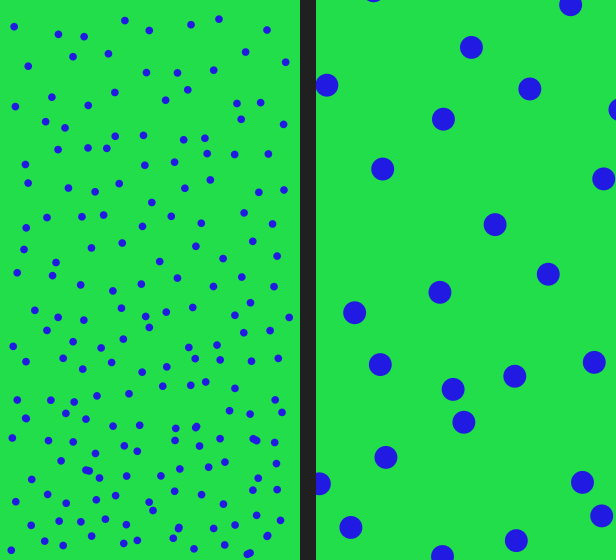
Left, the full canvas; right, a detail of the centre.
This pattern is drawn by a Shadertoy shader. Its source:

```glsl
// Scattered blue dots on flat green, packed more densely toward the bottom.

vec3 hash3(vec2 p) {
    vec3 q = fract(vec3(p.xyx) * vec3(0.1031, 0.1030, 0.0973) + 0.37);
    q += dot(q, q.yxz + 33.33);
    return fract((q.xxy + q.yzz) * q.zyx);
}

// Dots per unit length at a given depth (0 = top, 1 = bottom).
float density(float depth) { return 15.0 + 8.0 * depth; }

// Row coordinate is the integral of the density; rowDepth is its inverse.
float depthRow(float depth) { return depth * (15.0 + 4.0 * depth); }
float rowDepth(float row) { return (sqrt(225.0 + 16.0 * max(row, 0.0)) - 15.0) / 8.0; }

float segmentDistance(vec2 p, vec2 a, vec2 ab) {
    vec2 ap = p - a;
    return length(ap - ab * clamp(dot(ap, ab) / max(dot(ab, ab), 1e-6), 0.0, 1.0));
}

// Distance to the nearest dot; p has canvas height 1 and y pointing down.
float dotField(vec2 p, float width) {
    float margin = 0.018, span = width - 2.0 * margin;
    float baseRow = floor(depthRow(p.y)), nearest = 1.0;

    for (int dy = -1; dy <= 1; dy++) {
        float row = baseRow + float(dy);
        if (row < 0.0 || row > 18.0) continue;

        // Staggered columns, their count following the local density
        float columns = max(1.0, round(density(rowDepth(row + 0.5)) * span));
        float shift = 0.25 + 0.5 * mod(row, 2.0);
        float baseColumn = floor((p.x - margin) / span * columns - shift + 0.5);

        for (int dx = -1; dx <= 1; dx++) {
            float column = baseColumn + float(dx);
            if (column < 0.0 || column >= columns) continue;

            vec3 rnd = hash3(vec2(column, row) + 7.0);
            float x = margin + span * (column + shift + 0.62 * (rnd.x - 0.5)) / columns;
            float depth = rowDepth(row + 0.1 + 0.8 * rnd.y);
            vec2 center = vec2(x, mix(0.01, 0.993, depth));

            // A few low dots merge with a twin into a short capsule
            float twin = step(0.93, rnd.z) * step(0.72, depth);
            float angle = 90.0 * rnd.z;
            vec2 offset = twin * 0.007 * rnd.x * vec2(cos(angle), sin(angle));
            nearest = min(nearest, segmentDistance(p, center, offset));
        }
    }
    return nearest - 0.0068;
}

void mainImage(out vec4 fragColor, in vec2 fragCoord) {
    vec2 p = fragCoord / iResolution.y;
    p.y = 1.0 - p.y;

    // One-pixel antialiased edge
    float cover = clamp(0.5 - dotField(p, iResolution.x / iResolution.y) * iResolution.y, 0.0, 1.0);

    vec3 green = vec3(0.13, 0.87, 0.29);
    vec3 blue = vec3(0.13, 0.10, 0.89);
    fragColor = vec4(mix(green, blue, cover), 1.0);
}
```
